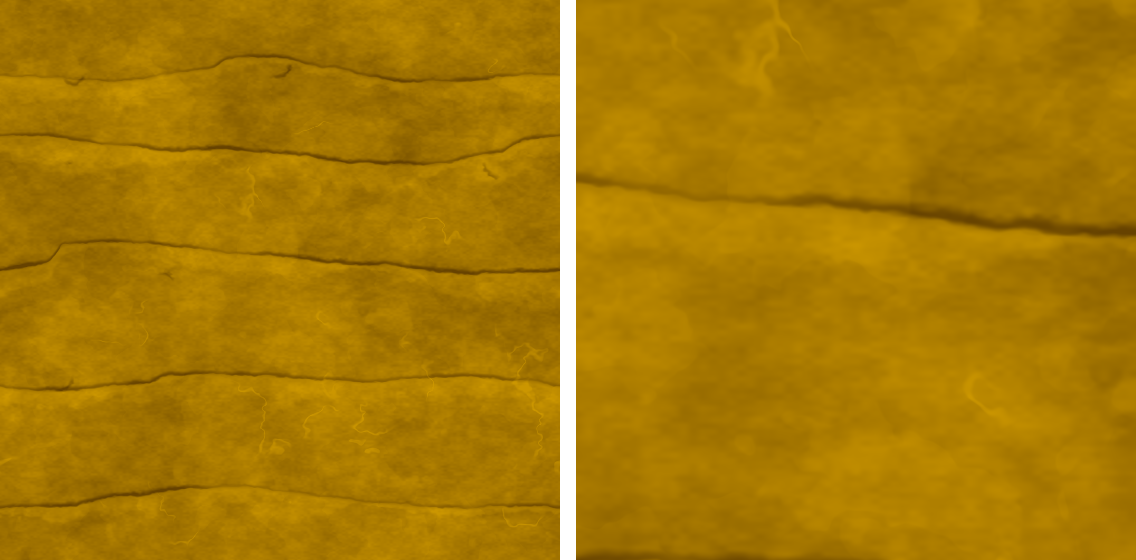
Left, the full canvas; right, a detail of the centre.
Reproduce this texture procedurally as a Shadertoy shader.

```glsl
// Ochre plaster wall: five wavy dark seams with pale ledges, stains, veins and chips; tiles seamlessly.
#define SEAMS 5
#define SEAM_WIDTH 0.0075
#define SEAM_JITTER 0.016
#define LEDGE_DEPTH 0.042
#define BASE_TONE 0.51
#define STAIN_GAIN 0.60
#define PATCH_GAIN 0.15
#define GRAIN_GAIN 0.75
#define VEIN_GAIN 0.32
#define CHIP_CELLS 5.0
#define CHIP_CHANCE 0.28

const float TAU = 6.2831853;
const vec3 UMBER = vec3(0.52, 0.36, 0.0);
const vec3 GOLD = vec3(0.76, 0.56, 0.0);

// Per seam: height; amplitude and phase of two waves; place and size of a sudden jog
const float HEIGHT[SEAMS] = float[](0.108, 0.320, 0.540, 0.733, 0.868);
const vec4 WAVE[SEAMS] = vec4[](
    vec4(0.018, 0.40, 0.005, 0.38),
    vec4(0.006, 0.60, 0.009, 0.34),
    vec4(0.016, 0.28, 0.006, 0.20),
    vec4(0.018, 0.13, 0.008, 0.00),
    vec4(0.012, 0.40, 0.010, 0.47));
const vec2 JOG[SEAMS] = vec2[](
    vec2(0.31, 0.006), vec2(0.28, 0.010), vec2(0.10, 0.030), vec2(0.91, 0.010), vec2(0.39, 0.016));

float hash(vec2 p, float seed) {
    vec3 q = fract(vec3(p.xyx + seed * 17.3) * 0.1031);
    q += dot(q, q.yzx + 33.33);
    return fract((q.x + q.y) * q.z);
}

// Value noise that wraps after "period" cells
float noise(vec2 p, vec2 period, float seed) {
    vec2 i = floor(p), f = p - i;
    f = f * f * (3.0 - 2.0 * f);
    vec2 a = mod(i, period), b = mod(i + 1.0, period);
    return mix(mix(hash(a, seed), hash(vec2(b.x, a.y), seed), f.x),
               mix(hash(vec2(a.x, b.y), seed), hash(b, seed), f.x), f.y);
}

float fbm(vec2 uv, vec2 freq, float gain, float seed) {
    float sum = 0.0, total = 0.0, amp = 1.0;
    for (int i = 0; i < 4; i++) {
        sum += amp * noise(uv * freq, freq, seed + float(i));
        total += amp;
        freq *= 2.0;
        amp *= gain;
    }
    return sum / total;
}

float seamHeight(int i, float x) {
    vec4 w = WAVE[i];
    float jitter = fbm(vec2(x, 0.0), vec2(10.0), 0.6, 40.0 + float(i) * 5.0) - 0.5;
    float s = fract(x - JOG[i].x + 0.5) - 0.5;
    return HEIGHT[i] + w.x * cos(TAU * (x - w.y)) + w.z * cos(2.0 * TAU * (x - w.w))
         + JOG[i].y * (smoothstep(-0.018, 0.018, s) - s - 0.5) + SEAM_JITTER * jitter;
}

// Broken groove, blurred upward and crisp underneath, over a pale ragged ledge
float seamTone(int i, vec2 uv, float rough, float grain, float px) {
    float d = uv.y - seamHeight(i, uv.x) + 0.008 * (grain - 0.5);
    d -= round(d);
    float seed = 70.0 + float(i) * 3.0;
    float wear = fbm(vec2(uv.x, 0.0), vec2(5.0), 0.6, seed);
    float depth = smoothstep(0.25, 0.75, wear + 0.5 * (grain - 0.5));
    float width = max(SEAM_WIDTH * mix(0.6, 1.2, depth), 1.5 * px);
    float groove = smoothstep(-0.5 * width, 0.0, d) * (1.0 - smoothstep(0.0, width, d));
    float shade = exp(-max(d, 0.0) / 0.012) * smoothstep(-0.004, 0.002, d);
    float reach = LEDGE_DEPTH * mix(0.3, 1.4, noise(vec2(uv.x * 6.0, 0.0), vec2(6.0), seed + 1.0));
    float ledge = smoothstep(-reach, -0.6 * reach, d + 0.04 * (rough - 0.5))
                * (1.0 - smoothstep(-0.007, -0.001, d));
    return ledge * mix(0.12, 0.30, rough) - 0.17 * shade - groove * mix(0.15, 0.85, depth);
}

// Sparse ragged nicks, each kept inside its own grid cell
float chips(vec2 uv, float rough, float grain, float px) {
    vec2 p = uv * CHIP_CELLS, cell = mod(floor(p), CHIP_CELLS);
    vec2 q = fract(p) - 0.35 - 0.3 * vec2(hash(cell, 91.0), hash(cell, 92.0));
    float angle = TAU * hash(cell, 93.0);
    float radius = mix(0.05, 0.10, hash(cell, 94.0));
    float arc = abs(length(q) - radius + 0.14 * (rough - 0.5) + 0.08 * (grain - 0.5));
    float side = dot(q, vec2(cos(angle), sin(angle))) / radius;
    float soft = max(0.035, 1.5 * px * CHIP_CELLS);
    return step(hash(cell, 95.0), CHIP_CHANCE) * (1.0 - smoothstep(0.0, soft, arc))
         * smoothstep(0.3, 1.0, side) * (1.0 - smoothstep(0.15, 0.25, length(q)));
}

void mainImage(out vec4 fragColor, in vec2 fragCoord) {
    vec2 uv = fragCoord / iResolution.xy;
    float px = 1.0 / min(iResolution.x, iResolution.y);

    // Stains: cloudy blotches, two layers of ragged patches and gritty grain
    float rough = fbm(uv, vec2(14.0, 18.0), 0.65, 1.0);
    float grain = fbm(uv, vec2(22.0, 36.0), 0.85, 21.0);
    vec2 warped = uv + 0.07 * (vec2(rough, fbm(uv, vec2(12.0), 0.65, 6.0)) - 0.5);
    float stain = fbm(warped, vec2(7.0), 0.6, 11.0);
    float large = smoothstep(0.48, 0.52, fbm(warped, vec2(5.0), 0.55, 16.0));
    float small = smoothstep(0.53, 0.57, fbm(warped, vec2(11.0, 13.0), 0.6, 36.0));
    float tone = BASE_TONE + STAIN_GAIN * (stain - 0.5) + PATCH_GAIN * (large - 0.5)
               + 0.6 * PATCH_GAIN * (small - 0.3) + GRAIN_GAIN * (grain - 0.5);

    // Short jagged veins, pale and broken
    float ridge = abs(fbm(warped, vec2(6.0), 0.6, 26.0) - 0.5);
    float veinMask = smoothstep(0.52, 0.64, fbm(uv, vec2(9.0), 0.6, 31.0));
    tone += VEIN_GAIN * veinMask * (1.0 - smoothstep(0.002, 0.018, ridge));

    for (int i = 0; i < SEAMS; i++) tone += seamTone(i, uv, rough, grain, px);
    tone -= 0.6 * chips(uv, rough, grain, px);

    fragColor = vec4(mix(UMBER, GOLD, clamp(tone, -0.5, 1.15)), 1.0);
}
```
